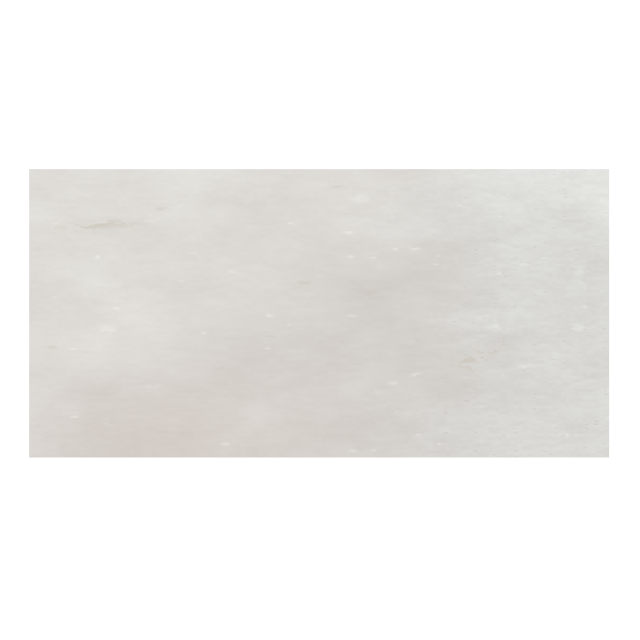
Write a WebGL 2 fragment shader that draws this texture.

```glsl
#version 300 es
precision highp float;
// A wide slab of pale, weathered stone centred on a plain white ground.
// Wrapped noise octaves give clouds and horizontal grain; sparse cellular
// flecks add chips, pits and stains over a broad light-to-dark drift.

#define SLAB_MIN vec2(0.0456, 0.2852)
#define SLAB_MAX vec2(0.9518, 0.7357)
#define GROUND vec3(1.0)
#define STONE_DARK vec3(0.812, 0.793, 0.774)
#define STONE_LIGHT vec3(0.896, 0.891, 0.872)
#define STAIN_COLOR vec3(0.775, 0.745, 0.695)
#define BASE_TONE 0.52
#define CLOUD_AMOUNT 0.75
#define GRAIN_AMOUNT 0.26

uniform vec2 u_resolution;
out vec4 outColor;

float hash(vec2 cell, float seed) {
  uvec3 q = uvec3(cell, seed) * uvec3(1597u, 3812u, 2749u);
  uint n = (q.x ^ (q.y * 733u) ^ (q.z * 97u)) * 277803u;
  n = (n ^ (n >> 15u)) * 739391u;
  n = (n ^ (n >> 13u)) * 668265u;
  return float((n ^ (n >> 16u)) & 65535u) / 65535.0;
}

// Smooth value noise that repeats after a whole number of cells.
float noise(vec2 uv, vec2 cells, float seed) {
  vec2 p = uv * cells;
  vec2 i = floor(p);
  vec2 f = fract(p);
  f = f * f * (3.0 - 2.0 * f);
  vec2 a = mod(i, cells);
  vec2 b = mod(i + 1.0, cells);
  float low = mix(hash(a, seed), hash(vec2(b.x, a.y), seed), f.x);
  float high = mix(hash(vec2(a.x, b.y), seed), hash(b, seed), f.x);
  return mix(low, high, f.y);
}

// Layered noise centred on zero.
float fbm(vec2 uv, vec2 cells, float seed) {
  float sum = 0.0;
  float weight = 0.5;
  for (int k = 0; k < 5; k++) {
    sum += weight * (noise(uv, cells, seed + float(k)) - 0.5);
    cells *= 2.0;
    weight *= 0.55;
  }
  return sum;
}

// Soft ellipses, one in a random share of the wrapped cells.
float flecks(vec2 uv, vec2 cells, float share, float seed) {
  vec2 p = uv * cells;
  vec2 id = mod(floor(p), cells);
  vec2 center = 0.4 + 0.2 * vec2(hash(id, seed), hash(id, seed + 1.0));
  float radius = mix(0.18, 0.38, hash(id, seed + 2.0));
  float body = 1.0 - smoothstep(0.2, 1.0, length(fract(p) - center) / radius);
  return body * step(hash(id, seed + 3.0), share);
}

// Gaussian patch in slab coordinates.
float patchAt(vec2 s, vec2 center, vec2 size) {
  vec2 d = (s - center) / size;
  return exp(-dot(d, d));
}

vec3 stone(vec2 uv, vec2 s) {
  float cloud = fbm(uv, vec2(5.0, 9.0), 11.0);
  float wisps = fbm(uv, vec2(14.0, 36.0), 23.0);
  float streaks = noise(uv, vec2(52.0, 200.0), 37.0) - 0.5;
  float grain = noise(uv, vec2(150.0, 290.0), 41.0) - 0.5;
  float rightSide = smoothstep(0.55, 0.85, s.x + 0.3 * cloud);
  vec2 warped = uv + 0.008 * vec2(wisps, cloud);

  // Broad drift: light above and at the left, dark below the middle.
  float tone = BASE_TONE + 0.42 * (s.y - 0.5) + CLOUD_AMOUNT * cloud;
  tone += 0.35 * wisps + 0.08 * rightSide;
  tone += 0.18 * patchAt(s, vec2(0.0, 0.45), vec2(0.3, 0.4));
  tone -= 0.22 * patchAt(s, vec2(0.58, 0.32), vec2(0.24, 0.35));
  tone -= 0.24 * patchAt(s, vec2(0.27, 0.0), vec2(0.28, 0.2));
  tone -= 0.12 * patchAt(s, vec2(0.78, 0.75), vec2(0.16, 0.14));
  tone += 0.3 * smoothstep(-0.06, 0.12, 0.6 * s.x + s.y - 1.42 + 0.3 * cloud);

  // Fine horizontal grain, stronger on the weathered right side.
  tone += GRAIN_AMOUNT * (0.7 + 0.6 * rightSide) * (0.6 * streaks + 0.5 * grain);

  // Pale chips and small dark pits.
  float broken = smoothstep(-0.25, 0.25, streaks + grain);
  tone += 0.38 * broken * flecks(warped, vec2(30.0, 76.0), 0.07, 51.0);
  tone += 0.22 * broken * flecks(warped, vec2(15.0, 34.0), 0.08, 61.0);
  tone -= 0.36 * broken * (0.2 + rightSide) * flecks(warped, vec2(64.0, 170.0), 0.12, 71.0);

  vec3 color = mix(STONE_DARK, STONE_LIGHT, clamp(tone, -0.2, 1.25));
  color += rightSide * vec3(-0.008, 0.001, 0.004);
  color += patchAt(s, vec2(0.25, 0.1), vec2(0.35, 0.3)) * vec3(0.006, -0.004, -0.004);

  // Faint ochre stains, frayed along the grain.
  float stain = patchAt(s + 0.06 * vec2(cloud, wisps), vec2(0.12, 0.8), vec2(0.07, 0.018));
  stain += patchAt(s + 0.2 * wisps, vec2(0.76, 0.33), vec2(0.035, 0.04));
  stain += 0.6 * flecks(warped, vec2(18.0, 60.0), 0.015, 81.0);
  return mix(color, STAIN_COLOR, 0.5 * min(stain, 1.0) * broken);
}

void main() {
  vec2 uv = gl_FragCoord.xy / u_resolution;
  vec2 s = (uv - SLAB_MIN) / (SLAB_MAX - SLAB_MIN);

  // Slab mask with a one-pixel soft edge.
  vec2 inset = min(uv - SLAB_MIN, SLAB_MAX - uv) * u_resolution;
  float mask = clamp(min(inset.x, inset.y) + 0.5, 0.0, 1.0);

  outColor = vec4(mix(GROUND, stone(uv, s), mask), 1.0);
}
```
